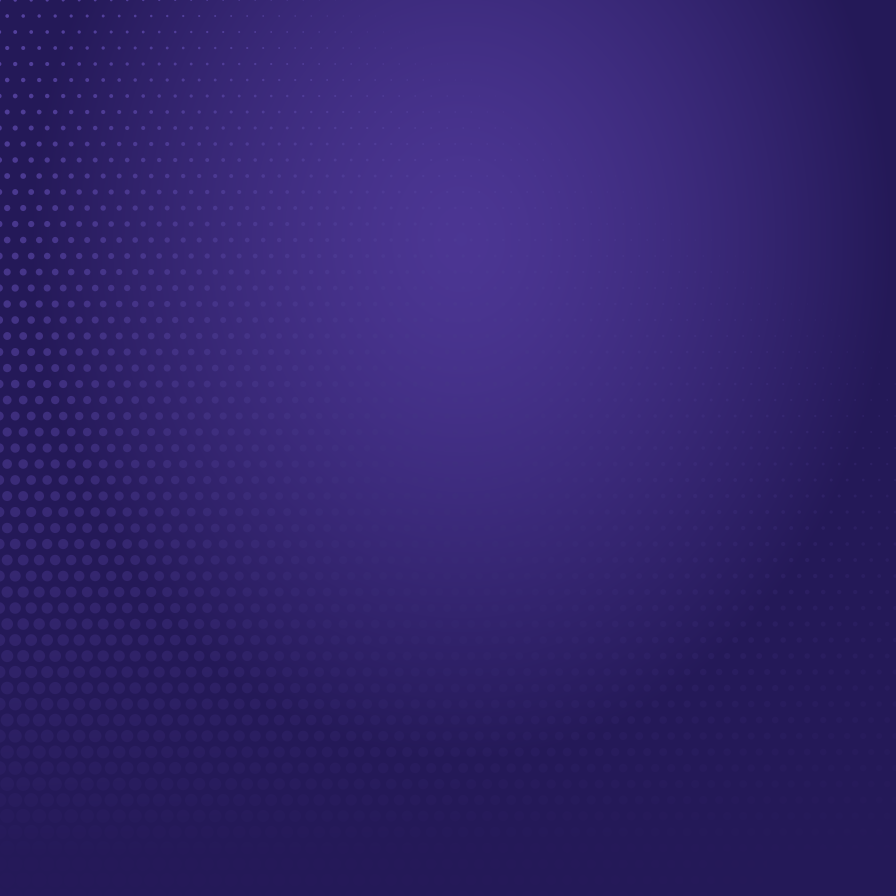
A Shadertoy shader for this background:

```glsl
// Radial glow, brightest above the centre
vec3 glowBackground(vec2 uv) {
    float reach = length((uv - vec2(0.515, 0.733)) / vec2(0.48, 0.58));
    float falloff = pow(min(reach, 1.0), 1.45);
    return mix(vec3(0.295, 0.210, 0.575), vec3(0.142, 0.098, 0.345), falloff);
}

// Coverage of staggered halftone dots that swell toward the lower left
float halftone(vec2 uv, float pixel) {
    vec2 cell = vec2(uv.x, 1.0 - uv.y) * 56.0;
    float row = round(cell.y);
    cell.x += 0.05 - 0.5 * mod(row, 2.0);
    vec2 offset = (cell - round(cell)) / 56.0;

    float radius = 0.00195 + 0.0066 * (1.0 - uv.y) - 0.0042 * uv.x;
    float disc = clamp((radius - length(offset)) / pixel + 0.5, 0.0, 1.0);
    return disc * clamp(2.0 * radius / pixel, 0.0, 1.0);
}

void mainImage(out vec4 fragColor, in vec2 fragCoord) {
    vec2 uv = fragCoord / iResolution.xy;
    float pixel = 1.0 / min(iResolution.x, iResolution.y);
    vec3 color = glowBackground(uv);

    // Dots fade into the dark base and weaken to the right
    float depth = clamp((1.0 - uv.y) / 0.95, 0.0, 1.0);
    vec3 dotColor = mix(vec3(0.37, 0.29, 0.68), vec3(0.145, 0.10, 0.35), depth);
    float strength = mix(0.85, 0.30, uv.x);
    color = mix(color, dotColor, halftone(uv, pixel) * strength);

    fragColor = vec4(color, 1.0);
}
```
